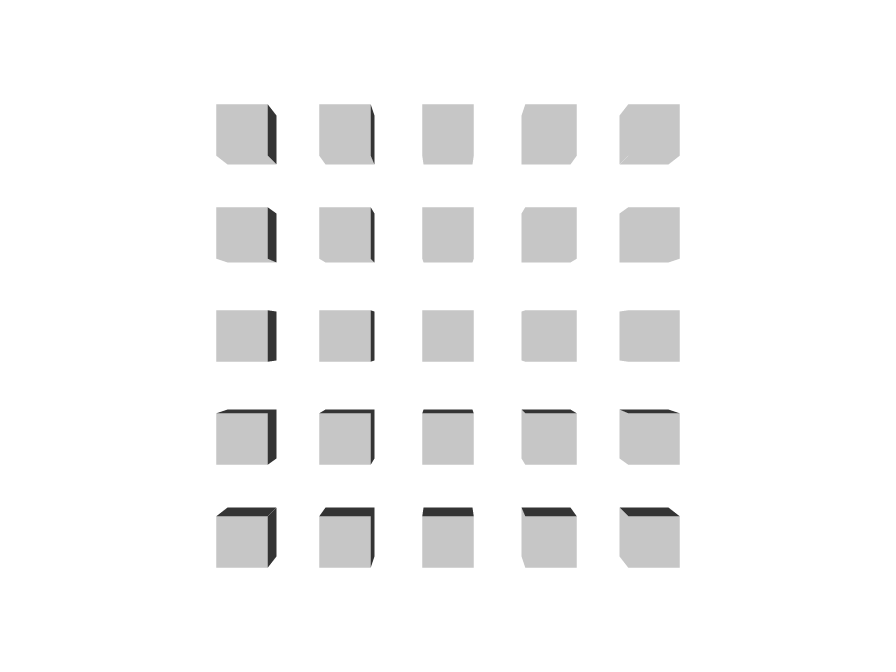
A Shadertoy shader for this pattern:

```glsl
// A five by five grid of grey cubes on white in one-point perspective.
// Each sample is tested against its cube's front face, then against the two
// side walls facing the vanishing point; a 4x4 sample grid smooths the edges.

const float PITCH = 0.1533;      // spacing of cube centres, in canvas heights
const float HALF_SIDE = 0.0383;  // half the width of a front face
const float BACK_SCALE = 0.951;  // perspective shrink of the back faces

// True if p lies on the inner wall of the cube that faces along x
bool onWall(vec2 p, vec2 centre) {
    if (centre.x == 0.0) return false;
    float innerEdge = centre.x - sign(centre.x) * HALF_SIDE;
    float depthScale = p.x / innerEdge;
    if (depthScale < BACK_SCALE || depthScale > 1.0) return false;
    return abs(p.y / depthScale - centre.y) <= HALF_SIDE;
}

float cubeShade(vec2 p) {
    const float paper = 1.0, lit = 0.775, shadow = 0.205;
    vec2 centre = clamp(floor(p / PITCH + 0.5), -2.0, 2.0) * PITCH;
    vec2 offset = abs(p - centre);

    // Front face, then right or left wall, then top or bottom wall
    if (max(offset.x, offset.y) <= HALF_SIDE) return lit;
    if (onWall(p, centre)) return centre.x < 0.0 ? shadow : lit;
    if (onWall(p.yx, centre.yx)) return centre.y < 0.0 ? shadow : lit;
    return paper;
}

void mainImage(out vec4 fragColor, in vec2 fragCoord) {
    float shade = 0.0;
    for (int i = 0; i < 16; i++) {
        vec2 jitter = (vec2(i % 4, i / 4) + 0.5) / 4.0 - 0.5;
        vec2 p = (fragCoord + jitter - 0.5 * iResolution.xy) / iResolution.y;
        shade += cubeShade(p) / 16.0;
    }
    fragColor = vec4(vec3(shade), 1.0);
}
```
